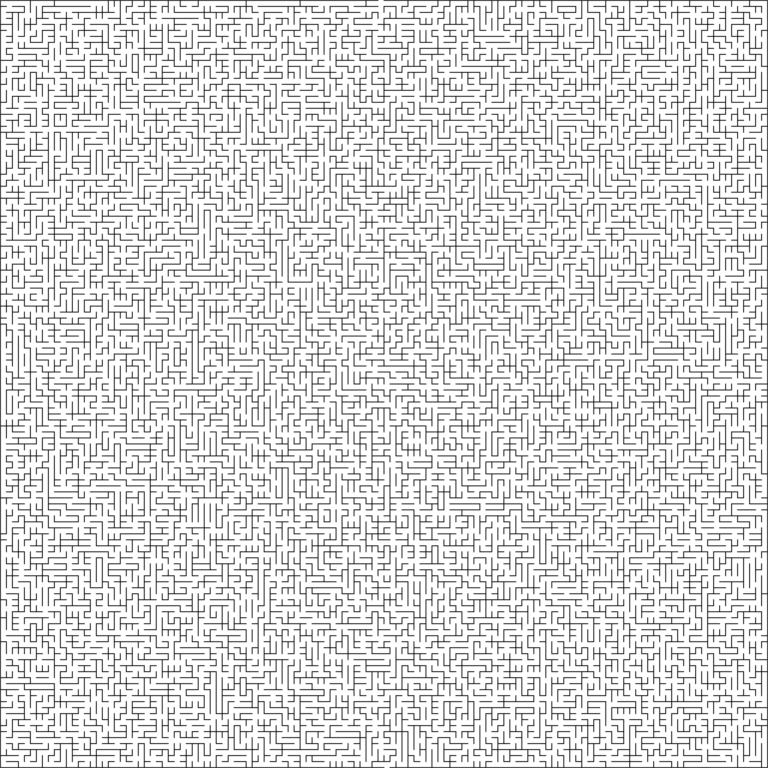
This pattern is drawn by a WebGL 1 fragment shader. Its source:

```glsl
precision highp float;
// A square maze of thin black walls on white paper, with one gap at top and bottom.
// Every inner lattice corner throws one wall towards a neighbour; even corners yield
// to odd ones, so no wall is doubled and no single cell is closed off.

uniform vec2 u_resolution;

const float CELLS = 128.0;
const float WALL_WIDTH = 0.142;   // in cells
const float TOP_GAP = 63.5;       // middles of the two openings
const float BOTTOM_GAP = 64.5;
const float NO_WALL = -9.0;
const vec3 PAPER = vec3(1.0);
const vec3 INK = vec3(0.0);

float hash(vec2 p) {
  vec3 q = fract(p.xyx * vec3(0.1031, 0.1030, 0.0973));
  q += dot(q, q.yzx + 33.33);
  return fract((q.x + q.y) * q.z);
}

bool same(float a, float b) {
  return abs(a - b) < 0.1;
}

// Directions 0 to 3 are east, north, west and south.
vec2 heading(float d) {
  if (d < 0.5) return vec2(1.0, 0.0);
  if (d < 1.5) return vec2(0.0, 1.0);
  if (d < 2.5) return vec2(-1.0, 0.0);
  return vec2(0.0, -1.0);
}

float opposite(float d) {
  return mod(d + 2.0, 4.0);
}

bool isInner(vec2 corner) {
  vec2 fromCentre = abs(corner - 0.5 * CELLS);
  return max(fromCentre.x, fromCentre.y) < 0.5 * CELLS - 0.5;
}

// Free random direction of a corner; the frame throws no walls.
float freePick(vec2 corner) {
  return isInner(corner) ? floor(4.0 * hash(corner + 17.0)) : NO_WALL;
}

bool pointsBack(vec2 corner, float d) {
  return same(freePick(corner + heading(d)), opposite(d));
}

// True if a wall along d would double another wall or close a single cell.
bool isBlocked(vec2 corner, float d) {
  if (pointsBack(corner, d)) return true;
  float next = freePick(corner + heading(d));
  bool turns = next > -0.5 && !same(next, d);
  return turns && pointsBack(corner, next);
}

float wallPick(vec2 corner) {
  float start = freePick(corner);
  bool isOdd = mod(corner.x + corner.y, 2.0) > 0.5;
  if (isOdd || start < -0.5) return start;
  for (int i = 0; i < 4; i++) {
    float d = mod(start + float(i), 4.0);
    if (!isBlocked(corner, d)) return d;
  }
  return NO_WALL;
}

// The closed frame, apart from its two openings.
bool isFrame(vec2 middle) {
  vec2 fromCentre = abs(middle - 0.5 * CELLS);
  if (!same(max(fromCentre.x, fromCentre.y), 0.5 * CELLS)) return false;
  bool topGap = same(middle.y, CELLS) && same(middle.x, TOP_GAP);
  bool bottomGap = same(middle.y, 0.0) && same(middle.x, BOTTOM_GAP);
  return !topGap && !bottomGap;
}

bool hasWall(vec2 corner, float ownPick, float d) {
  vec2 h = heading(d);
  return same(ownPick, d) || isFrame(corner + 0.5 * h)
      || same(wallPick(corner + h), opposite(d));
}

// Integral of a tent filter, and the filtered coverage of an interval.
float tentIntegral(float t) {
  t = clamp(t, -1.0, 1.0);
  return 0.5 + t - 0.5 * t * abs(t);
}

float span(float x, float from, float to, float blur) {
  return tentIntegral((to - x) / blur) - tentIntegral((from - x) / blur);
}

// Ink around the nearest corner: its square joint plus up to four arms.
float mazeInk(vec2 p, float blur) {
  float r = 0.5 * WALL_WIDTH;
  vec2 corner = clamp(floor(p + 0.5), 0.0, CELLS);
  vec2 q = p - corner;
  float ownPick = wallPick(corner);
  float ink = span(q.x, -r, r, blur) * span(q.y, -r, r, blur);
  for (int i = 0; i < 4; i++) {
    float d = float(i);
    vec2 h = heading(d);
    float arm = span(dot(q, h), r, 1.0 - r, blur)
              * span(dot(q, vec2(-h.y, h.x)), -r, r, blur);
    if (arm > 0.0 && hasWall(corner, ownPick, d)) ink += arm;
  }
  return clamp(ink, 0.0, 1.0);
}

void main() {
  float cellsPerPixel = (CELLS + WALL_WIDTH) / min(u_resolution.x, u_resolution.y);
  vec2 p = (gl_FragCoord.xy - 0.5 * u_resolution) * cellsPerPixel + 0.5 * CELLS;
  gl_FragColor = vec4(mix(PAPER, INK, mazeInk(p, cellsPerPixel)), 1.0);
}
```
